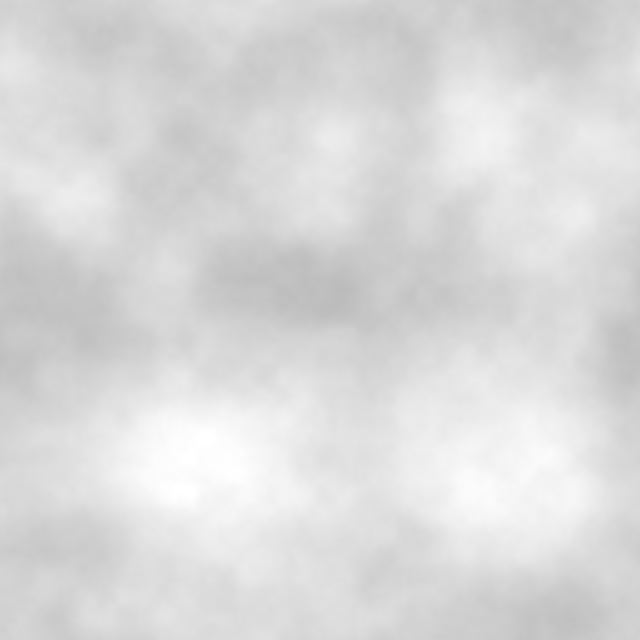
Write a WebGL 2 fragment shader that draws this texture.

```glsl
#version 300 es
precision highp float;
precision highp int;
// Soft, pale grey cloud cover that tiles in both directions.
// Octaves of wrapping value noise are summed, the broadest one being
// normalised over its lattice so brightness and contrast stay balanced.

uniform vec2 u_resolution;
out vec4 fragColor;

const int BASE_CELLS = 4;         // cells across the tile in the broadest octave
const int OCTAVES = 6;
const float GAIN = 0.5;           // amplitude ratio between octaves
const float MEAN_GREY = 0.852;
const float CONTRAST = 0.058;     // lattice deviation of the broadest octave
const float UNIFORM_DEVIATION = 0.2887;

// Integer hash of a lattice point, in 0..1
float hash(ivec2 cell, int seed) {
    uint h = uint(cell.x) * 374761393u + uint(cell.y) * 668265263u
           + uint(seed) * 2246822519u;
    h = (h ^ (h >> 15)) * 2654435761u;
    h = (h ^ (h >> 13)) * 3266489917u;
    h ^= h >> 16;
    return float(h >> 8) / 16777216.0;
}

// Lattice value that repeats after the given number of cells
float latticeValue(ivec2 cell, int cells, int seed) {
    ivec2 wrapped = ((cell % cells) + cells) % cells;
    return hash(wrapped, seed);
}

// Value noise with quintic easing, periodic over the unit square
float tiledNoise(vec2 uv, int cells, int seed) {
    vec2 shift = vec2(hash(ivec2(1, 7), seed), hash(ivec2(5, 3), seed));
    vec2 p = uv * float(cells) + shift;
    ivec2 cell = ivec2(floor(p));
    vec2 f = fract(p);
    vec2 ease = f * f * f * (f * (f * 6.0 - 15.0) + 10.0);
    float a = latticeValue(cell, cells, seed);
    float b = latticeValue(cell + ivec2(1, 0), cells, seed);
    float c = latticeValue(cell + ivec2(0, 1), cells, seed);
    float d = latticeValue(cell + ivec2(1, 1), cells, seed);
    return mix(mix(a, b, ease.x), mix(c, d, ease.x), ease.y);
}

// Mean and standard deviation of all the values in one lattice
vec2 latticeStats(int cells, int seed) {
    float sum = 0.0;
    float squares = 0.0;
    for (int y = 0; y < cells; y++) {
        for (int x = 0; x < cells; x++) {
            float v = hash(ivec2(x, y), seed);
            sum += v;
            squares += v * v;
        }
    }
    float count = float(cells * cells);
    float mean = sum / count;
    return vec2(mean, sqrt(max(squares / count - mean * mean, 1e-4)));
}

// Fractal sum centred on zero
float clouds(vec2 uv, int seed) {
    vec2 stats = latticeStats(BASE_CELLS, seed);
    float total = (tiledNoise(uv, BASE_CELLS, seed) - stats.x) / stats.y;
    float amplitude = GAIN;
    int cells = BASE_CELLS * 2;
    for (int i = 1; i < OCTAVES; i++) {
        float n = tiledNoise(uv, cells, seed + i) - 0.5;
        total += amplitude * n / UNIFORM_DEVIATION;
        amplitude *= GAIN;
        cells *= 2;
    }
    return total;
}

void main() {
    vec2 uv = gl_FragCoord.xy / u_resolution;
    float grey = MEAN_GREY + CONTRAST * clouds(uv, 23);
    fragColor = vec4(vec3(clamp(grey, 0.0, 1.0)), 1.0);
}
```
